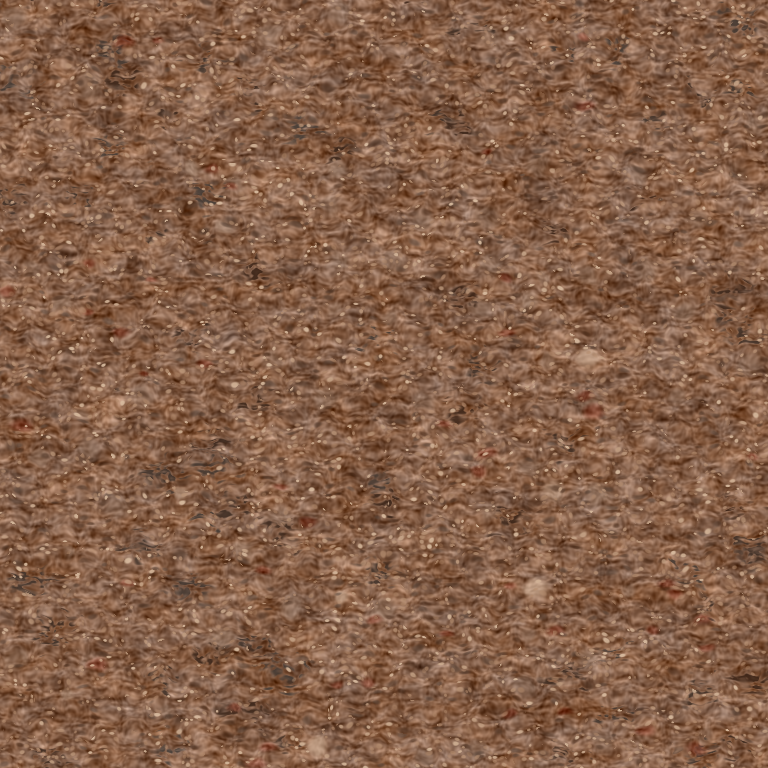
Write a Shadertoy shader that draws this texture.

```glsl
// Reddish brown sandstone: horizontally streaked gradient noise sets the tone,
// with soft pebbles, broken dark mineral clumps and clusters of pale specks
// scattered on jittered grids.

vec2 hash2(vec2 cell) {
    vec3 q = fract(cell.xyx * vec3(0.1031, 0.1030, 0.0973));
    q += dot(q, q.yzx + 33.33);
    return fract((q.xx + q.yz) * q.zy);
}

float cornerSlope(vec2 cell, vec2 offset) {
    float angle = 6.2832 * hash2(cell).x;
    return dot(vec2(cos(angle), sin(angle)), offset);
}

float gradientNoise(vec2 p) {
    vec2 i = floor(p), f = fract(p);
    vec2 w = f * f * f * (f * (f * 6.0 - 15.0) + 10.0);
    vec2 e = vec2(1.0, 0.0);
    float low = mix(cornerSlope(i, f), cornerSlope(i + e, f - e), w.x);
    float high = mix(cornerSlope(i + e.yx, f - e.yx), cornerSlope(i + e.xx, f - e.xx), w.x);
    return mix(low, high, w.y);
}

// Scattered ellipses: x is coverage, y is a random value of the nearest grain
vec2 scatter(vec2 p, float chance, float radius, float softness) {
    vec2 home = floor(p), result = vec2(0.0);
    for (int y = -1; y <= 1; y++)
    for (int x = -1; x <= 1; x++) {
        vec2 cell = home + vec2(x, y);
        vec2 pick = hash2(cell + 71.0);
        if (pick.x > chance) continue;
        vec2 toCentre = p - cell - 0.2 - 0.6 * hash2(cell + 19.0);
        float size = radius * (0.6 + 0.6 * hash2(cell + 43.0).x);
        float cover = 1.0 - smoothstep(size * (1.0 - softness), size * (1.0 + softness), length(toCentre));
        if (cover > result.x) result = vec2(cover, pick.y);
    }
    return result;
}

void mainImage(out vec4 fragColor, in vec2 fragCoord) {
    vec2 uv = fragCoord / iResolution.y;

    // Gentle warp keeps the grain from lining up with its lattice
    vec2 warp = vec2(gradientNoise(uv * 37.0 + 5.0), gradientNoise(uv * 41.0 + 90.0));
    vec2 p = uv + 0.007 * warp;

    // Tone from broad patches down to fine grain, stretched sideways
    float patches = gradientNoise(p * vec2(9.0, 15.0) + 12.3);
    float mottles = gradientNoise(p * vec2(34.0, 52.0) + 31.7);
    float streaks = gradientNoise(p * vec2(43.0, 147.0) + 57.1);
    float grain = gradientNoise(p * vec2(118.0, 173.0) + 83.9);
    float dust = gradientNoise(p * vec2(211.0, 237.0) + 7.7);
    float tone = 0.09 * patches + 0.15 * mottles + 0.20 * streaks + 0.18 * grain + 0.11 * dust;
    vec3 color = vec3(0.525, 0.375, 0.283) + tone;

    // Rusty and greyish drifts
    float rust = gradientNoise(p * vec2(19.0, 33.0) + 140.0) + 0.6 * gradientNoise(p * vec2(75.0, 110.0) + 160.0);
    color += vec3(0.035, -0.008, -0.045) * rust;

    // Soft pebbles, mostly faint and a few bright
    vec2 pebble = scatter(p * vec2(15.0, 16.0) + 3.0, 0.28, 0.20, 0.45);
    float brightness = pow(pebble.y, 7.0);
    vec3 pebbleColor = mix(vec3(0.55, 0.44, 0.37), vec3(0.78, 0.65, 0.55), brightness);
    color = mix(color, pebbleColor + 0.35 * tone, pebble.x * mix(0.45, 0.85, brightness));

    // Dark mineral clumps, ragged and partly charcoal grey
    vec2 clump = scatter(p * vec2(17.0, 22.0) + 0.9 * vec2(mottles, streaks) + 50.0, 0.20, 0.27, 0.7);
    float ragged = smoothstep(-0.12, 0.22, grain + 0.7 * streaks + 0.5 * mottles);
    vec3 clumpColor = mix(vec3(0.20, 0.11, 0.06), vec3(0.25, 0.22, 0.20), clump.y);
    color = mix(color, clumpColor, 0.85 * clump.x * ragged);

    // Small dark pits between the grains
    vec2 pit = scatter(p * vec2(62.0, 125.0) + 200.0, 0.13, 0.38, 0.6);
    color = mix(color, mix(vec3(0.25, 0.13, 0.06), vec3(0.34, 0.27, 0.23), pit.y), 0.55 * pit.x);

    // Occasional brick red flecks
    vec2 fleck = scatter(p * vec2(28.0, 48.0) + 300.0, 0.035, 0.3, 0.6);
    color = mix(color, vec3(0.50, 0.22, 0.14) + tone, 0.6 * fleck.x);

    // Pale specks gathered into crumbly clusters
    float cluster = smoothstep(-0.25, 0.35, gradientNoise(p * vec2(31.0, 38.0) + 400.0) + 0.5 * patches);
    vec2 speck = scatter(p * vec2(135.0, 175.0) + 500.0, 0.06 + 0.28 * cluster, 0.40, 0.45);
    vec3 speckColor = mix(vec3(0.69, 0.53, 0.41), vec3(0.86, 0.75, 0.64), pow(speck.y, 3.0));
    color = mix(color, speckColor, speck.x * (0.4 + 0.5 * speck.y));

    fragColor = vec4(clamp(color, 0.0, 1.0), 1.0);
}
```
